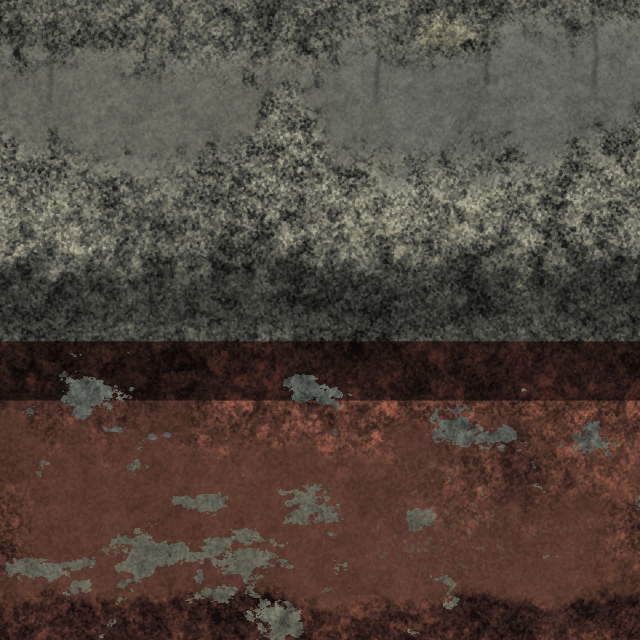
Give the GLSL for this texture, as a WebGL 1 fragment shader.

```glsl
precision highp float;
uniform vec2 u_resolution;

vec3 hash3(vec2 p) {
  vec3 q = vec3(dot(p, vec2(127.1, 311.7)), dot(p, vec2(269.5, 183.3)), dot(p, vec2(419.2, 371.9)));
  return fract(sin(q) * 43758.55);
}

// Smooth cellular noise: random cell values blended by distance.
float cells(vec2 p) {
  vec2 base = floor(p), f = fract(p);
  float total = 0.0, weight = 0.0001;
  for (int j = -1; j <= 1; j++) {
    for (int i = -1; i <= 1; i++) {
      vec2 o = vec2(float(i), float(j));
      vec3 h = hash3(base + o);
      vec2 d = o + h.xy - f;
      float w = exp(-8.0 * dot(d, d));
      total += h.z * w;
      weight += w;
    }
  }
  return total / weight;
}

// Layered cellular noise, centred on zero.
float layers(vec2 p) {
  float sum = 0.0, amp = 0.42;
  for (int i = 0; i < 4; i++) {
    sum += amp * (cells(p) - 0.5);
    p = mat2(0.8, 0.6, -0.6, 0.8) * p * 2.1 + 5.3;
    amp *= 0.68;
  }
  return sum;
}

float bump(float x, float centre, float width) {
  float t = (x - centre) / width;
  return exp(-t * t);
}

float blob(vec2 p, float x, float y, float rx, float ry) {
  return 1.0 - length((p - vec2(x, y)) / vec2(rx, ry));
}

vec3 plasterWall(vec2 uv, float coarse, float fine, float grain) {
  float x = uv.x, y = uv.y;

  // Mouldy stone, pale in the middle and dark near the paint line
  float level = mix(0.2, 0.41, smoothstep(0.535, 0.65, y + coarse * 0.1));
  level -= 0.1 * smoothstep(0.87, 0.95, y);
  level += 0.05 * bump(y, 0.475, 0.025);
  level *= 1.0 - 0.25 * bump(x, 0.24, 0.1) * bump(y, 0.66, 0.05);
  level *= max(0.3, 1.0 + coarse * 0.75 + fine * 1.25 + grain * 0.75);
  vec3 stone = level * mix(vec3(0.97, 1.0, 0.91), vec3(1.02, 1.0, 0.87), smoothstep(0.2, 0.5, level));

  // Pale exposed chips
  float chip = max(blob(uv, 0.697, 0.94, 0.045, 0.03), blob(uv, 0.605, 0.75, 0.035, 0.04));
  chip = max(chip, (cells(uv * 17.0 + 4.0) - 0.96) * 6.0);
  stone = mix(stone, vec3(0.5, 0.48, 0.39) * (1.0 + fine + grain * 0.4),
              0.7 * smoothstep(0.0, 0.5, chip + fine * 1.2));

  // Smooth render with thin vertical drips
  float top = 0.91 + 0.05 * smoothstep(0.74, 0.88, x) + 0.015 * cos(x * 9.0);
  float low = 0.74 + 0.12 * bump(x, 0.45, 0.055) + 0.055 * (exp(-x * 15.0) + exp(x * 15.0 - 15.0));
  float inside = min(top - y, y - low) + coarse * 0.09 + fine * 0.06;
  vec3 render = vec3(0.395, 0.395, 0.355) * (1.0 + coarse * 0.22 + fine * 0.28 + grain * 0.16);
  render += vec3(-0.005, -0.002, 0.012) * smoothstep(0.4, 0.7, x);
  float wobble = 0.002 * sin(y * 60.0) + 0.001 * sin(y * 143.0);
  float drip = abs(fract((x - 0.08 + wobble) / 0.17 + 0.5) - 0.5) * 0.17;
  render *= 1.0 - 0.22 * smoothstep(0.008, 0.0, drip) * smoothstep(0.82, 0.89, y + coarse * 0.1);
  return mix(stone, render, smoothstep(-0.035, 0.035, inside));
}

vec3 redPaint(vec2 uv, float coarse, float fine, float grain, float px) {
  float x = uv.x, y = uv.y;

  // Worn areas: upper strip, right side, outer edges and foot
  float foot = smoothstep(0.08, 0.045, y + coarse * 0.06);
  float wear = smoothstep(0.28, 0.37, y + coarse * 0.15);
  wear = max(wear, 0.7 * smoothstep(-0.1, 0.6, blob(uv, 0.82, 0.28, 0.2, 0.12) + coarse));
  wear = max(wear, (bump(x, 0.0, 0.04) + bump(x, 1.0, 0.05)) * bump(y, 0.17, 0.08));
  wear = clamp(max(wear, foot), 0.0, 1.0);

  vec3 base = vec3(0.35, 0.225, 0.188);
  vec3 sound = base * (1.0 + coarse * 0.22 + fine * 0.25 + grain * 0.17);
  vec3 worn = base * max(0.3, 0.88 + coarse * 0.8 + fine * 1.1 + grain * 0.55);
  worn += vec3(0.09, 0.03, 0.015) * smoothstep(0.08, 0.3, fine + coarse * 0.4);
  worn *= 1.0 - 0.28 * foot;
  vec3 paint = mix(sound, worn, wear);
  paint *= mix(1.0, 0.47, smoothstep(-px, px, y - 0.374));

  // Larger flakes
  float flake = blob(uv, 0.135, 0.382, 0.05, 0.03);
  flake = max(flake, blob(uv, 0.482, 0.394, 0.028, 0.026));
  flake = max(flake, blob(uv, 0.72, 0.319, 0.045, 0.015));
  flake = max(flake, blob(uv, 0.79, 0.323, 0.022, 0.012));
  flake = max(flake, blob(uv, 0.928, 0.313, 0.044, 0.017));
  flake = max(flake, blob(uv, 0.479, 0.208, 0.04, 0.033));
  flake = max(flake, blob(uv, 0.232, 0.13, 0.053, 0.026));
  flake = max(flake, blob(uv, 0.378, 0.13, 0.06, 0.03));
  flake = max(flake, blob(uv, 0.07, 0.112, 0.058, 0.014));
  flake = max(flake, blob(uv, 0.34, 0.072, 0.05, 0.014));
  flake = max(flake, blob(uv, 0.435, 0.03, 0.036, 0.032));
  flake = max(flake, blob(uv, 0.315, 0.213, 0.04, 0.016));
  flake = max(flake, blob(uv, 0.66, 0.188, 0.022, 0.018));

  // Small scattered flakes and a patch of fine flecks
  flake = max(flake, (cells(uv * vec2(21.0, 31.0) + 3.0) - 0.98) * 4.0);
  flake += layers(uv * vec2(34.0, 48.0) + 7.0) * 2.3;
  float flecks = smoothstep(0.76, 0.86, cells(uv * 190.0));
  flecks *= smoothstep(0.0, 0.7, blob(uv, 0.71, 0.19, 0.2, 0.16) + coarse * 0.6);
  vec3 bare = mix(vec3(0.37, 0.37, 0.32), vec3(0.33, 0.35, 0.325), smoothstep(0.25, 0.36, y));
  bare *= 1.0 + fine * (0.4 + wear * 0.6) + grain * 0.25;
  return mix(paint, bare, max(smoothstep(0.0, 0.15, flake), flecks * 0.4));
}

void main() {
  vec2 uv = gl_FragCoord.xy / u_resolution;
  float px = 1.0 / u_resolution.y;
  float coarse = layers(uv * 10.0 + 1.7);
  float fine = layers(uv * 55.0 + 9.1);
  float grain = cells(uv * 240.0) - 0.5;

  vec3 wall = plasterWall(uv, coarse, fine, grain);
  vec3 paint = redPaint(uv, coarse, fine, grain, px);
  vec3 colour = mix(paint, wall, smoothstep(-px, px, uv.y - 0.467));
  gl_FragColor = vec4(clamp(colour, 0.0, 1.0), 1.0);
}
```
